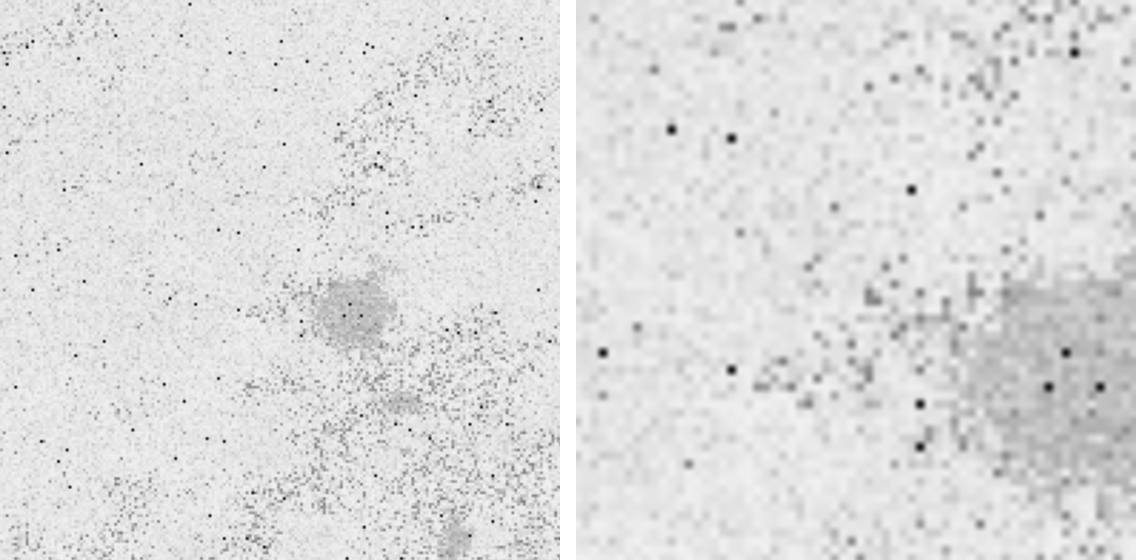
Left: the whole. Right: its middle third, enlarged.
This texture is drawn by a Shadertoy shader. Its source:

```glsl
// Pale grey paper of fine square grains, with drifts of dark specks and ragged grey stains.
// Each grain takes its tone from hashes and a noise-driven speck density;
// neighbouring grains are then blended for softly rounded edges.

float hash(vec2 p) {
    return fract(sin(dot(p, vec2(12.9898, 78.233))) * 43758.5453);
}

// Chained hash, so that separate traits of one grain stay unrelated
float grainHash(vec2 cell, float seed) {
    return hash(vec2(hash(cell + seed), hash(cell.yx * 0.731 + seed)) * 9.7);
}

float valueNoise(vec2 p) {
    vec2 i = floor(p), f = fract(p);
    f = f * f * (3.0 - 2.0 * f);
    return mix(mix(hash(i), hash(i + vec2(1, 0)), f.x),
               mix(hash(i + vec2(0, 1)), hash(i + vec2(1, 1)), f.x), f.y);
}

float fbm(vec2 p) {
    float sum = 0.0, weight = 0.533;
    for (int i = 0; i < 4; i++) {
        sum += weight * valueNoise(p);
        p = p * 2.03 + 17.3;
        weight *= 0.5;
    }
    return sum;
}

// Soft ellipse: 1 in the middle, 0 outside
float blob(vec2 p, vec2 centre, vec2 radius) {
    return 1.0 - smoothstep(0.3, 1.2, length((p - centre) / radius));
}

// Share of dark specks: broad zones broken up by rising diagonal streaks
float speckDensity(vec2 p) {
    float zone = blob(p, vec2(0.82, 0.2), vec2(0.5, 0.36));
    zone = max(zone, 0.8 * blob(p - vec2(0.0, 0.25 * (p.x - 0.75)), vec2(0.77, 0.74), vec2(0.36, 0.2)));
    zone = max(zone, 0.6 * blob(p, vec2(0.2, 0.33), vec2(0.16, 0.13)));
    zone = max(zone, 0.75 * blob(p, vec2(0.2, 0.04), vec2(0.34, 0.12)));
    zone = max(zone, 0.7 * blob(p, vec2(0.5, 0.44), vec2(0.22, 0.13)));
    vec2 along = mat2(0.91, -0.42, 0.42, 0.91) * p;
    return smoothstep(0.58, 0.95, fbm(along * vec2(8.0, 15.0) + 3.7) + 0.35 * zone);
}

// Ragged, porous grey stains: one large, two small
float stain(vec2 p, float jitter) {
    vec2 slant = p - vec2(0.2 * (p.y - 0.445), 0.0);
    float d = length((slant - vec2(0.635, 0.445)) / vec2(0.062, 0.075));
    d = min(d, length((p - vec2(0.815, 0.045)) / vec2(0.026, 0.045)));
    d = min(d, length((p - vec2(0.715, 0.28)) / vec2(0.024, 0.018)));
    d += 1.5 * (fbm(p * vec2(42.0, 27.0)) - 0.5) + 0.7 * (jitter - 0.5);
    return 1.0 - smoothstep(0.8, 1.15, d);
}

float grainTone(vec2 cell, float cells) {
    vec2 p = (cell + 0.5) / cells;
    float fine = grainHash(cell, 1.3);
    float pick = grainHash(cell, 4.7);
    float depth = grainHash(cell, 8.1);
    float density = speckDensity(p);
    float clump = 0.3 + 1.4 * valueNoise(cell * 0.47 + 3.0);

    // Paper with faint mottling and light grey grains
    float tone = 0.904 + 0.066 * (fine - 0.5) + 0.012 * density;
    tone -= 0.03 * (fbm(p * 9.0 + 5.0) - 0.5);
    tone -= step(0.84 - 0.08 * density, pick) * (0.03 + 0.08 * depth);

    // Stains, specks and rare black dots
    tone = mix(tone, 0.745 + 0.15 * (fine - 0.5), stain(p, depth));
    float speck = step(pick, 0.008 + 0.27 * density * clump);
    tone = mix(tone, min(tone, mix(0.5, 0.84, depth)), speck);
    float black = step(grainHash(cell, 12.9), 0.0001 + 0.0006 * density);
    return mix(tone, 0.08, black);
}

void mainImage(out vec4 fragColor, in vec2 fragCoord) {
    float cells = 196.0;
    vec2 g = fragCoord / iResolution.y * cells - 0.5;
    vec2 cell = floor(g);
    vec2 blend = smoothstep(0.0, 1.0, fract(g));

    float lower = mix(grainTone(cell, cells), grainTone(cell + vec2(1, 0), cells), blend.x);
    float upper = mix(grainTone(cell + vec2(0, 1), cells), grainTone(cell + vec2(1, 1), cells), blend.x);
    fragColor = vec4(vec3(mix(lower, upper, blend.y)), 1.0);
}
```
